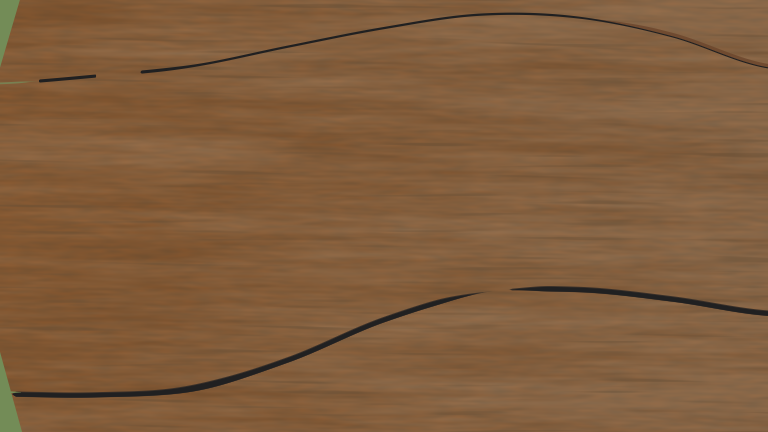
Write a Shadertoy shader that draws this texture.

```glsl
// A brown wood board with fine horizontal grain, two dark winding cracks and
// green corners on the left. The grain is stretched gradient noise; the cracks
// are Catmull-Rom curves with varying width. Lengths are in canvas heights.

const vec3 WOOD_WARM = vec3(0.505, 0.340, 0.195);
const vec3 WOOD_PALE = vec3(0.525, 0.395, 0.275);
const vec3 WOOD_PORE = vec3(0.390, 0.300, 0.205);
const vec3 CRACK     = vec3(0.125, 0.125, 0.130);
const vec3 CRACK_RIM = vec3(0.230, 0.190, 0.160);
const vec3 LIP       = vec3(0.420, 0.270, 0.170);
const vec3 GREEN     = vec3(0.450, 0.550, 0.340);
const float ASPECT = 16.0 / 9.0;
const float GRAIN_TILT = 0.012;
const float GRAIN_CONTRAST = 0.085;
const int KNOTS = 9;

// Crack heights at even steps from the left edge to the right edge
const float UPPER[KNOTS] = float[KNOTS](0.807, 0.824, 0.847, 0.892, 0.935, 0.966, 0.960, 0.915, 0.843);
const float LOWER[KNOTS] = float[KNOTS](0.088, 0.086, 0.101, 0.167, 0.260, 0.322, 0.330, 0.308, 0.275);

vec2 gradientAt(vec2 cell) {
    vec3 p = fract(vec3(cell.xyx) * vec3(0.1031, 0.1030, 0.0973));
    p += dot(p, p.yzx + 33.33);
    return fract((p.xx + p.yz) * p.zy) * 2.0 - 1.0;
}

float gradientNoise(vec2 p) {
    vec2 i = floor(p), f = fract(p);
    vec2 u = f * f * f * (f * (f * 6.0 - 15.0) + 10.0);
    float a = dot(gradientAt(i), f);
    float b = dot(gradientAt(i + vec2(1, 0)), f - vec2(1, 0));
    float c = dot(gradientAt(i + vec2(0, 1)), f - vec2(0, 1));
    float d = dot(gradientAt(i + vec2(1, 1)), f - vec2(1, 1));
    return mix(mix(a, b, u.x), mix(c, d, u.x), u.y);
}

// Catmull-Rom height of a crack; s runs from 0 to 1 across the canvas
float curveHeight(float knots[KNOTS], float s) {
    float t = clamp(s, 0.0, 0.9999) * float(KNOTS - 1);
    int i = int(t);
    float f = fract(t);
    float p0 = knots[max(i - 1, 0)], p1 = knots[i];
    float p2 = knots[i + 1], p3 = knots[min(i + 2, KNOTS - 1)];
    return p1 + 0.5 * f * (p2 - p0 + f * (2.0 * p0 - 5.0 * p1 + 4.0 * p2 - p3
         + f * (3.0 * (p1 - p2) + p3 - p0)));
}

// Signed distance to a crack's centre line, positive above it
float curveOffset(float knots[KNOTS], vec2 p) {
    float s = p.x / ASPECT, h = 0.004;
    float lo = max(s - h, 0.0), hi = min(s + h, 0.999);
    float slope = (curveHeight(knots, hi) - curveHeight(knots, lo)) / ((hi - lo) * ASPECT);
    return (p.y - curveHeight(knots, s)) / sqrt(1.0 + slope * slope);
}

float span(float a, float b, float soft, float x) {
    return smoothstep(a, a + soft, x) * (1.0 - smoothstep(b - soft, b, x));
}

// Coverage of a stroke, fading out when thinner than a pixel
float stroke(float d, float halfWidth, float px) {
    return clamp((halfWidth - abs(d)) / px + 0.5, 0.0, 1.0) * clamp(2.0 * halfWidth / px, 0.0, 1.0);
}

vec3 woodColor(vec2 p) {
    vec2 q = vec2(p.x, p.y + GRAIN_TILT * p.x);
    q.y += 0.006 * gradientNoise(q * vec2(1.6, 5.0));
    float bands = gradientNoise(q * vec2(0.8, 9.0) + 3.7);
    float grain = 0.0, weight = 0.5;
    vec2 frequency = vec2(1.5, 24.0);
    for (int i = 0; i < 4; i++) {
        grain += weight * gradientNoise(q * frequency + float(i) * 17.3);
        frequency *= vec2(1.9, 1.75);
        weight *= 0.85;
    }
    float fleck = gradientNoise(q * vec2(22.0, 115.0) + 9.1);
    float pores = smoothstep(0.18, 0.5, gradientNoise(q * vec2(3.2, 85.0) + 41.0));

    // Warm on the left, paler towards the right and along some bands
    float warmBelt = exp(-pow((p.y - 0.48) / 0.2, 2.0)) * (1.0 - p.x / ASPECT);
    float pale = 0.22 + 0.42 * p.x + 0.7 * bands + 0.7 * grain - 0.25 * warmBelt;
    vec3 color = mix(WOOD_WARM, WOOD_PALE, clamp(pale, 0.0, 1.0));
    color *= 1.0 + GRAIN_CONTRAST * (1.5 * grain + 0.6 * bands + 0.6 * fleck);
    color += vec3(0.025, -0.004, -0.018) * fleck;
    return mix(color, WOOD_PORE, 0.4 * pores);
}

void mainImage(out vec4 fragColor, in vec2 fragCoord) {
    float px = 1.0 / iResolution.y;
    vec2 uv = fragCoord / iResolution.xy;
    vec2 p = uv * vec2(ASPECT, 1.0);
    float s = uv.x;
    vec3 color = woodColor(p);

    // Upper crack: a dash, a gap, then a long stroke that thins to the right
    float d = curveOffset(UPPER, p);
    float lip = 0.0045 * smoothstep(0.74, 0.86, s);
    color = mix(color, LIP, 0.8 * stroke(d - lip, lip, px));
    float w = 0.0036 * span(0.050, 0.126, 0.002, s);
    w += mix(0.0036, 0.0026, smoothstep(0.20, 0.28, s)) * smoothstep(0.182, 0.185, s)
       * (1.0 - 0.5 * smoothstep(0.70, 0.86, s));
    color = mix(color, CRACK, stroke(d, w, px));
    color = mix(color, mix(GREEN, WOOD_PALE, 0.3), stroke(d, 0.002 * (1.0 - smoothstep(0.02, 0.052, s)), px));

    // Lower crack: two tapered strokes with a lighter rim
    d = curveOffset(LOWER, p);
    w = (0.0062 + 0.0018 * exp(-pow((s - 0.27) / 0.05, 2.0))) * smoothstep(0.014, 0.022, s)
      * (1.0 - smoothstep(0.56, 0.648, s));
    w += 0.0064 * smoothstep(0.655, 0.735, s) + 0.0016 * smoothstep(0.662, 0.668, s) * (1.0 - smoothstep(0.70, 0.735, s));
    color = mix(color, CRACK_RIM, stroke(d, w, px));
    color = mix(color, CRACK, stroke(d + 0.0008, max(w - 0.0012, 0.0), px));

    // Green corners and the small notch where the lower crack begins
    float corner = max(0.046 - p.x - 0.294 * (1.0 - p.y), 0.051 - p.x - 0.275 * p.y);
    float notch = min(0.048 - p.x, 0.0045 * (1.0 - p.x / 0.05) - abs(p.y - 0.092));
    float green = clamp(max(corner, notch) / px + 0.5, 0.0, 1.0);
    fragColor = vec4(mix(color, GREEN, green), 1.0);
}
```
